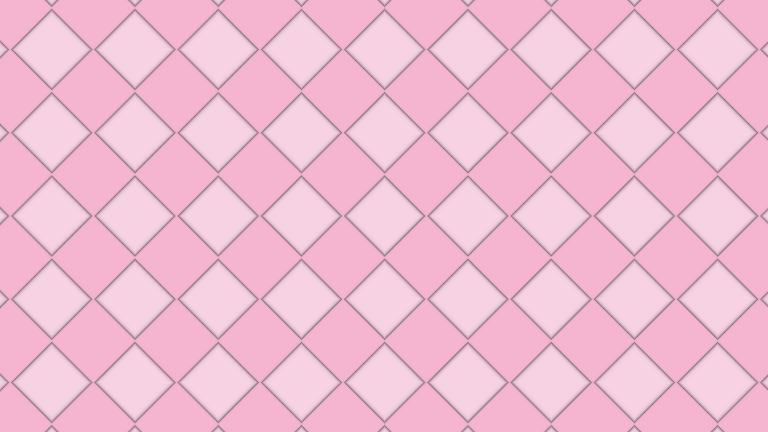
Write a WebGL 1 fragment shader that draws this pattern.

```glsl
precision highp float;
// Pale pink diamonds set into a deeper pink ground, with a thin shadow around each inset.

uniform vec2 u_resolution;

// Signed distance to a diamond with the given half diagonal.
float diamondDistance(vec2 p, float halfDiagonal) {
    return (abs(p.x) + abs(p.y) - halfDiagonal) * 0.70711;
}

void main() {
    // Square cells, 5.19 to the canvas height, one diamond centred in each.
    float cellsPerHeight = 5.19;
    float pixel = cellsPerHeight / u_resolution.y;
    vec2 fromCentre = (gl_FragCoord.xy - 0.5 * u_resolution) / u_resolution.y;
    vec2 grid = (fromCentre - vec2(0.0016, 0.0)) * cellsPerHeight;
    vec2 cell = fract(grid + 0.5) - 0.5;

    float edge = diamondDistance(cell, 0.485);
    float inset = 1.0 - smoothstep(-0.6 * pixel, 0.6 * pixel, edge);

    // The ground casts a shadow that fades towards the middle of the inset.
    float shadow = 0.48 * exp(-max(-edge, 0.0) / 0.016);

    vec3 ground = vec3(0.96, 0.71, 0.82);
    vec3 pale = vec3(0.97, 0.825, 0.89) * (1.0 - shadow);

    // A fine dark seam follows the rim.
    float seam = 0.16 * exp(-abs(edge) / 0.009);
    gl_FragColor = vec4(mix(ground, pale, inset) * (1.0 - seam), 1.0);
}
```
